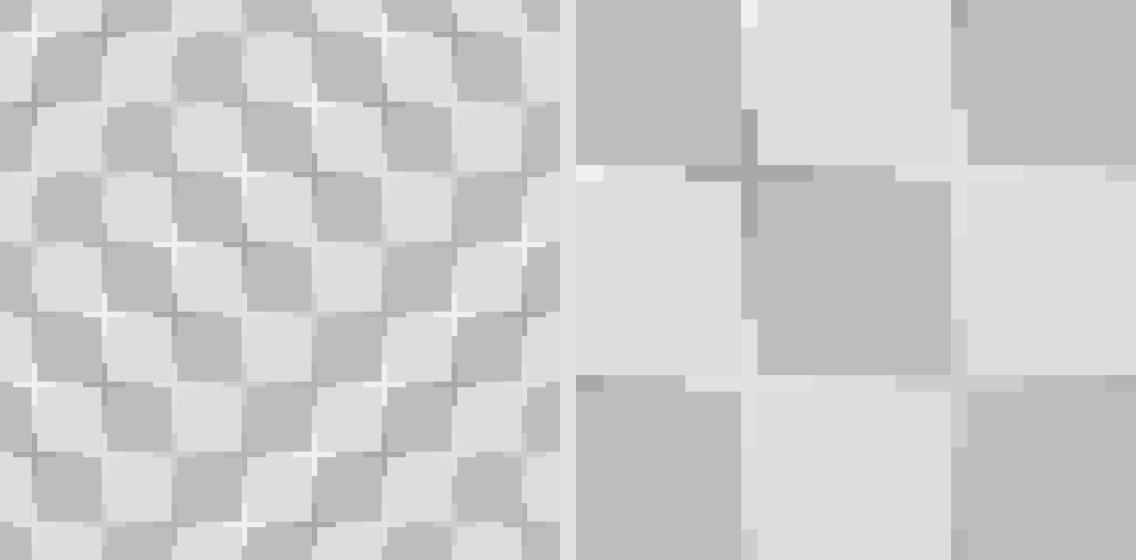
Left: the whole. Right: its middle third, enlarged.
A Shadertoy shader for this pattern:

```glsl
// Grey checkerboard with thin plus signs on its corners, shaded in diagonal bands of five.

const float TILES       = 8.0;           // repeats across and down
const float BAR_CENTER  = 31.5 / 64.0;   // plus centre within a tile
const float BAR_HALF    = 2.5 / 64.0;    // half the bar width
const float ARM_LENGTH  = 19.5 / 64.0;   // centre to arm tip
const float DARK_CHECK  = 0.742;
const float LIGHT_CHECK = 0.865;
const int   SHADES      = 5;
const float PLUS_SHADE[SHADES] = float[](0.94, 0.663, 0.882, 0.805, 0.71);

// Signed distance to the nearest integer, changing sign at each one
vec2 alternating(vec2 x) {
    return 0.5 - abs(mod(x + 0.5, 2.0) - 1.0);
}

float boxDistance(vec2 p, vec2 halfSize) {
    vec2 d = abs(p) - halfSize;
    return max(d.x, d.y);
}

float plusDistance(vec2 p) {
    return min(boxDistance(p, vec2(ARM_LENGTH, BAR_HALF)),
               boxDistance(p, vec2(BAR_HALF, ARM_LENGTH)));
}

void mainImage(out vec4 fragColor, in vec2 fragCoord) {
    // Tile coordinates, counted from the upper left
    float size = min(iResolution.x, iResolution.y);
    vec2 tile = vec2(fragCoord.x, iResolution.y - fragCoord.y) / size * TILES;
    float pixel = TILES / size;

    // Checks, whose edges run along the left and upper sides of the bars
    vec2 wave = clamp(alternating(tile - BAR_CENTER + BAR_HALF) * 2.0 / pixel, -1.0, 1.0);
    float grey = mix(LIGHT_CHECK, DARK_CHECK, 0.5 + 0.5 * wave.x * wave.y);

    // Plus signs, stepping through the shades along each row and column
    vec2 corner = floor(tile - BAR_CENTER + 0.5);
    vec2 local = tile - BAR_CENTER - corner;
    int shade = int(mod(corner.x + corner.y + 0.5, float(SHADES)));
    float coverage = clamp(0.5 - plusDistance(local) / pixel, 0.0, 1.0);
    grey = mix(grey, PLUS_SHADE[shade], coverage);

    fragColor = vec4(vec3(grey), 1.0);
}
```
